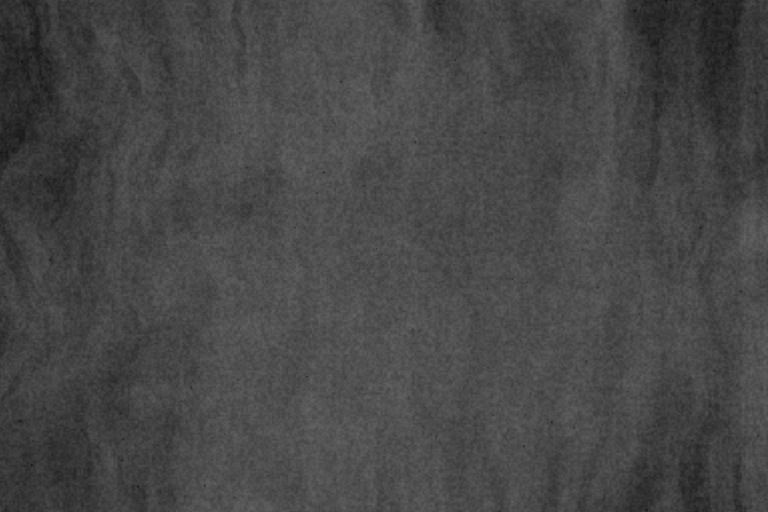
A WebGL 2 fragment shader for this texture:

```glsl
#version 300 es
precision highp float;
uniform vec2 u_resolution;
out vec4 fragColor;

float hash(vec2 cell) {
    uvec2 q = uvec2(ivec2(cell)) * uvec2(1597u, 3812u) + uvec2(7919u, 1013u);
    uint h = (q.x ^ (q.y * 2699u)) * 747797u;
    h = (h ^ (h >> 15u)) * 277803u;
    h = (h ^ (h >> 13u)) * 96557u;
    h ^= h >> 16u;
    return float(h & 65535u) / 65535.0;
}

float noise(vec2 p) {
    vec2 i = floor(p), f = fract(p);
    f = f * f * (3.0 - 2.0 * f);
    return mix(mix(hash(i), hash(i + vec2(1, 0)), f.x),
               mix(hash(i + vec2(0, 1)), hash(i + vec2(1, 1)), f.x), f.y);
}

float fbm(vec2 p) {
    float sum = 0.0, amp = 0.5;
    for (int k = 0; k < 5; k++) {
        sum += amp * noise(p);
        p = mat2(1.6, 1.2, -1.2, 1.6) * p + 17.3;
        amp *= 0.5;
    }
    return sum / 0.97;
}

// Stretched noise that keeps its upright direction in every octave
float streaks(vec2 p) {
    float sum = 0.0, amp = 0.5;
    for (int k = 0; k < 4; k++) {
        sum += amp * noise(p);
        p = p * vec2(2.1, 1.9) + 31.7;
        amp *= 0.55;
    }
    return sum / 1.01;
}

// Soft elliptical patch
float patchAt(vec2 p, vec2 center, vec2 size) {
    vec2 d = (p - center) / size;
    return exp(-dot(d, d));
}

// Tiny dark pits, one candidate per cell
float pits(vec2 p, float density) {
    vec2 g = p * density, base = floor(g);
    float sum = 0.0;
    for (int j = -1; j <= 1; j++)
        for (int i = -1; i <= 1; i++) {
            vec2 c = base + vec2(i, j);
            vec2 center = c + vec2(hash(c + 71.0), hash(c + 137.0));
            float radius = density * mix(0.0018, 0.0042, hash(c + 211.0));
            float present = step(0.62, hash(c + 307.0));
            sum += present * hash(c + 401.0) * (1.0 - smoothstep(0.3 * radius, radius, length(g - center)));
        }
    return min(sum, 1.0);
}

void main() {
    vec2 p = gl_FragCoord.xy / u_resolution.y;
    float width = u_resolution.x / u_resolution.y;
    vec2 uv = vec2(p.x / width, p.y);
    vec2 warp = vec2(fbm(p * 5.0 + 3.0), fbm(p * 5.0 + 43.0)) - 0.5;
    vec2 w = p + 0.14 * warp;

    // Broad light: pale lower middle, dark sides and corners
    float tone = 0.262 + 0.048 * patchAt(uv, vec2(0.58, 0.36), vec2(0.36, 0.65));
    vec2 wu = vec2(w.x / width, w.y);
    tone -= 0.085 * patchAt(wu, vec2(0.01, 0.98), vec2(0.10, 0.32));
    tone -= 0.070 * patchAt(wu, vec2(0.90, 0.95), vec2(0.14, 0.20));
    tone -= 0.050 * patchAt(wu, vec2(0.11, 0.08), vec2(0.07, 0.16));
    tone -= 0.045 * patchAt(wu, vec2(0.84, 0.07), vec2(0.10, 0.18));
    tone -= 0.025 * (1.0 - smoothstep(0.0, 0.07, uv.x));

    // Cloudy mottling and upright brush marks, stronger near top and sides
    float rim = smoothstep(0.15, 0.55, length((uv - vec2(0.52, 0.42)) * vec2(1.0, 0.85)));
    tone += 0.095 * (fbm(w * 3.6 + 9.0) - 0.5);
    tone += 0.060 * (fbm(w * vec2(16.0, 9.0) + 51.0) - 0.5);
    tone += mix(0.055, 0.12, rim) * (streaks(w * vec2(24.0, 3.2) + 5.0) - 0.5);
    float scuff = smoothstep(0.56, 0.72, streaks(w * vec2(30.0, 6.0) + 83.0));
    tone -= 0.045 * rim * scuff;

    // Damp stains with ragged rims
    float damp = fbm(w * vec2(7.0, 6.0) + 120.0);
    tone -= 0.022 * smoothstep(0.55, 0.63, damp) * (0.4 + 0.6 * rim);
    vec2 s = w - vec2(0.39, 0.585);
    s = mat2(0.92, -0.38, 0.38, 0.92) * s;
    float ragged = patchAt(s, vec2(0.0), vec2(0.15, 0.065)) + 1.1 * (fbm(p * 14.0 + 7.0) - 0.5);
    tone -= 0.042 * smoothstep(0.3, 0.75, ragged);
    float blot = length((w - vec2(0.54, 0.655)) / vec2(0.045, 0.025)) + 0.8 * (noise(p * 30.0) - 0.5);
    tone -= 0.028 * (1.0 - smoothstep(0.7, 1.1, blot)) * (0.7 + 0.3 * smoothstep(0.4, 0.9, blot));

    // Worn pale strip along the right side
    float strip = smoothstep(0.960, 0.970, uv.x + 0.006 * (noise(p * vec2(4.0, 14.0)) - 0.5));
    tone += strip * (0.022 + 0.07 * (streaks(p * vec2(90.0, 8.0)) - 0.5));

    // Faint weave, paper grain and pits
    tone += 0.012 * (noise(p * vec2(6.0, 110.0)) - 0.5);
    tone += 0.014 * (noise(p * vec2(120.0, 8.0) + 19.0) - 0.5);
    tone += 0.062 * (noise(p * 255.0 + 11.0) - 0.5);
    tone += 0.050 * (noise(p * vec2(150.0, 125.0) + 29.0) - 0.5);
    tone -= 0.10 * pits(p, 22.0);

    fragColor = vec4(vec3(clamp(tone, 0.07, 0.42)), 1.0);
}
```
